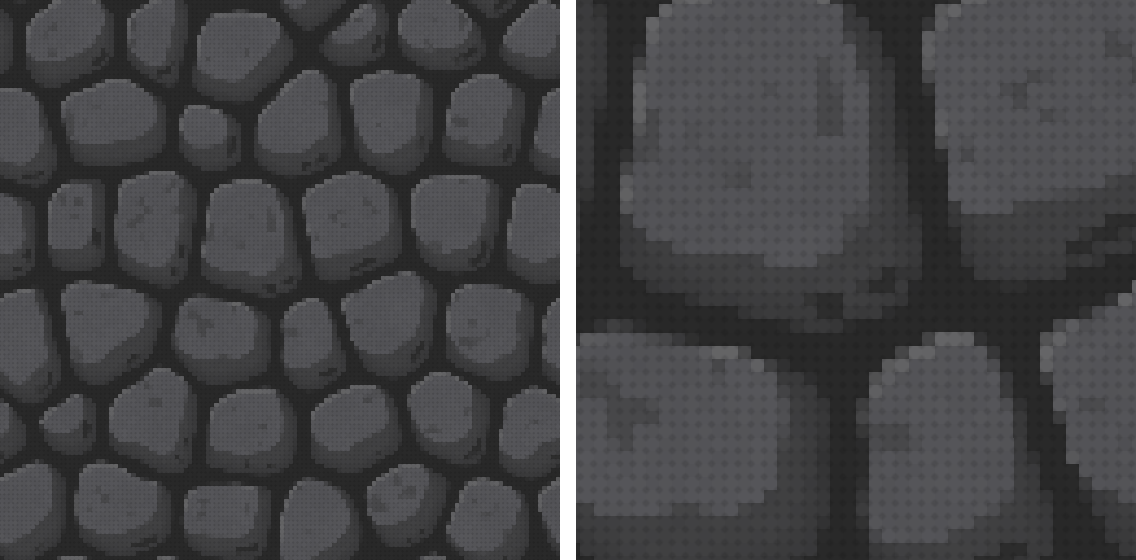
Left, the full canvas; right, a detail of the centre.
This texture is drawn by a three.js fragment shader. Its source:

```glsl
// Tiling wall of rounded grey cobblestones in chunky, beaded pixels.
varying vec2 vUv;

const float STONES = 6.0;        // stones across (even, so staggered rows wrap)
const float PIXELS = 128.0;      // chunky pixels across
const float JITTER = 0.52;       // scatter of stone sites
const float SHRINK = 0.34;       // how much the smallest stones give way
const float ROUNDING = 16.0;     // higher gives sharper stone corners
const float GAP = 0.062;         // half width of the joints, in stone units
const float SHADE_SHIFT = 0.27;  // depth of the shaded lower side
const float RIM_SHIFT = 0.05;    // depth of the bright upper rim
const float SOFT = 0.012;        // edge softness, in stone units
const float BEAD_DEPTH = 0.11;   // darkness of the dots between pixels
const vec2 LIGHT = vec2(-0.5, 0.866);
const vec3 JOINT_COLOR = vec3(0.155);
const vec3 SHADE_COLOR = vec3(0.240, 0.240, 0.245);
const vec3 FACE_COLOR = vec3(0.322, 0.322, 0.336);
const vec3 RIM_COLOR = vec3(0.388, 0.388, 0.394);
const vec3 PIT_COLOR = vec3(0.262, 0.262, 0.268);

vec2 hash2(vec2 p) {
  vec2 k = vec2(dot(p, vec2(127.1, 311.7)), dot(p, vec2(269.5, 183.3)));
  return fract(sin(k) * 43758.5);
}

// Value noise with n wrapping cells across the canvas.
float wrapNoise(vec2 uv, float n) {
  vec2 p = uv * n, i = floor(p), f = fract(p);
  f = f * f * (3.0 - 2.0 * f);
  float a = hash2(mod(i, n) + n).x;
  float b = hash2(mod(i + vec2(1.0, 0.0), n) + n).x;
  float c = hash2(mod(i + vec2(0.0, 1.0), n) + n).x;
  float d = hash2(mod(i + 1.0, n) + n).x;
  return mix(mix(a, b, f.x), mix(c, d, f.x), f.y);
}

// Stone site in a cell: position in xy, size weight in z.
vec3 stoneSite(vec2 cell) {
  vec2 id = mod(cell, STONES);
  vec2 jitter = (hash2(id + 3.7) - 0.5) * JITTER;
  float stagger = 0.5 * mod(id.y, 2.0);
  float weight = -SHRINK * pow(hash2(id + 21.3).x, 4.0);
  return vec3(cell + 0.5 + jitter + vec2(stagger - 0.25, 0.0), weight);
}

// Weighted cell search: x outline, y lit face, z inside of the rim.
vec3 stoneDistances(vec2 p, out vec2 fromSite, out vec2 id) {
  vec2 base = floor(p), home = base;
  vec3 own = vec3(0.0);
  float best = 1e4;
  for (int y = -2; y <= 2; y++)
  for (int x = -2; x <= 2; x++) {
    vec2 cell = base + vec2(x, y);
    vec3 s = stoneSite(cell);
    float d = dot(s.xy - p, s.xy - p) - s.z;
    if (d < best) { best = d; own = s; home = cell; }
  }
  // Smooth minimum over all borders, shifted by how they face the light.
  vec3 sum = vec3(0.0);
  for (int y = -2; y <= 2; y++)
  for (int x = -2; x <= 2; x++) {
    vec2 cell = base + vec2(x, y);
    if (distance(cell, home) < 0.5) continue;
    vec3 s = stoneSite(cell);
    vec2 span = s.xy - own.xy;
    float d = (dot(s.xy - p, s.xy - p) - s.z - best) / (2.0 * length(span));
    float facing = dot(normalize(span), LIGHT);
    vec3 shift = vec3(0.0, SHADE_SHIFT * max(-facing, 0.0), RIM_SHIFT * max(facing, 0.0));
    sum += exp(-ROUNDING * (d - shift));
  }
  fromSite = p - own.xy;
  id = mod(home, STONES);
  return -log(sum) / ROUNDING - GAP;
}

float cover(float d) { return smoothstep(-SOFT, SOFT, d); }

void main() {
  vec2 uv = (floor(vUv * PIXELS) + 0.5) / PIXELS;
  vec2 fromSite, id;
  vec3 dist = stoneDistances(uv * STONES, fromSite, id);
  float fine = wrapNoise(uv, 64.0), rough = wrapNoise(uv, 28.0);
  float wobble = (rough - 0.5) * 0.035;
  vec2 rnd = hash2(id + 45.1);

  // Stone body, darkening toward its outline, and the lit face.
  float stone = cover(dist.x + wobble);
  float face = cover(dist.y + wobble * 2.2);
  vec3 shade = SHADE_COLOR * mix(0.91, 1.03, smoothstep(0.0, 0.14, dist.x));
  vec3 lit = FACE_COLOR * (0.975 + 0.05 * wrapNoise(uv, 18.0));

  // Small pits scattered in clusters on the face.
  float pits = smoothstep(0.70, 0.80, fine) * smoothstep(0.60, 0.70, wrapNoise(uv, 22.0));
  lit = mix(lit, PIT_COLOR, pits * 0.8);
  vec3 color = mix(shade, lit, face);

  // Short dark chip following the lower right border.
  float turn = -0.95 + 0.5 * (rnd.x - 0.5);
  float along = dot(normalize(fromSite + 1e-5), vec2(cos(turn), sin(turn)));
  float band = cover(0.032 - abs(dist.x - 0.085 - wobble));
  float chip = band * smoothstep(0.94, 0.955, along) * smoothstep(0.25, 0.4, fine);
  color = mix(color, JOINT_COLOR * 1.1, chip * step(0.15, rnd.y));

  // Broken bright rim on the side toward the light.
  float rim = face * cover(-dist.z - wobble) * smoothstep(0.15, 0.35, rough);
  color = mix(color, RIM_COLOR, rim * (0.75 + 0.25 * fine));
  color = mix(JOINT_COLOR, color, stone);

  // Fine grain and dark dots where the beads meet.
  color *= 0.98 + 0.04 * hash2(mod(floor(vUv * PIXELS), PIXELS)).x;
  vec2 bead = abs(fract(vUv * PIXELS) - 0.5) * 2.0;
  color *= 1.02 - BEAD_DEPTH * smoothstep(0.2, 0.7, bead.x * bead.y);
  gl_FragColor = vec4(color, 1.0);
}
```
